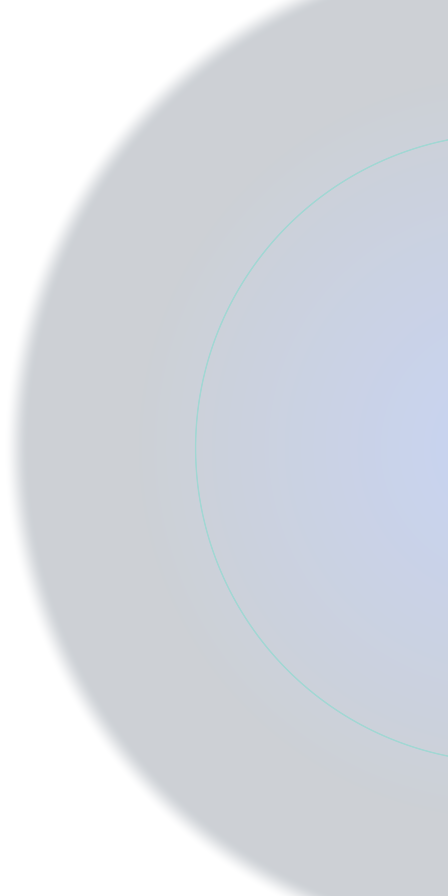
Give the GLSL for this background, as a Shadertoy shader.

```glsl
// Soft grey disc with a pale blue glow and a thin teal ring, cropped by the right edge.

const vec3 WHITE = vec3(1.0);
const vec3 GREY = vec3(0.802, 0.817, 0.836);
const vec3 BLUE = vec3(0.782, 0.830, 0.955);
const vec3 TEAL = vec3(0.58, 0.85, 0.82);

// Coverage of a circle outline, smoothed over one pixel
float ringMask(float dist, float radius, float width, float pixel) {
    float edge = abs(dist - radius) - 0.5 * width;
    return 1.0 - smoothstep(-0.5 * pixel, 0.5 * pixel, edge);
}

void mainImage(out vec4 fragColor, in vec2 fragCoord) {
    // Units of canvas height, measured from the shared centre
    vec2 p = fragCoord / iResolution.y;
    float pixel = 1.0 / iResolution.y;
    float dist = length(p - vec2(0.569, 0.5));

    // Radial glow fading from blue to grey
    vec3 color = mix(BLUE, GREY, clamp(dist / 0.415, 0.0, 1.0));

    // Thin ring
    color = mix(color, TEAL, 0.75 * ringMask(dist, 0.3507, 0.0017, pixel));

    // Blurred rim of the disc against white
    color = mix(color, WHITE, smoothstep(0.537, 0.565, dist));

    fragColor = vec4(color, 1.0);
}
```
